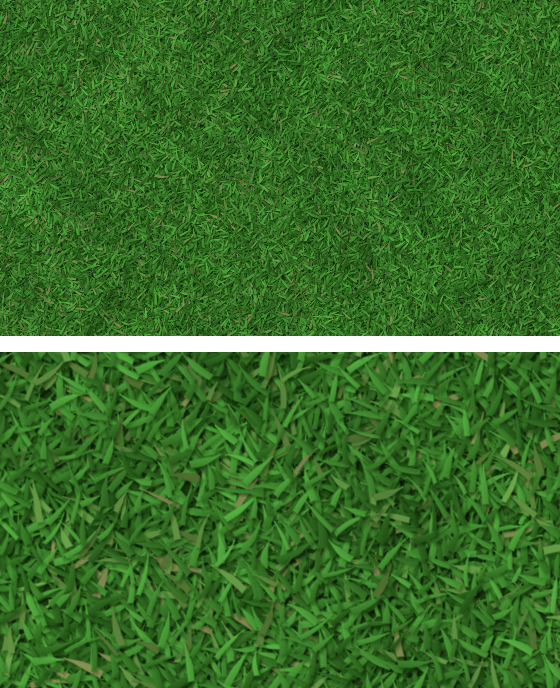
Top, the full canvas; bottom, a detail of the centre.
This texture is drawn by a Shadertoy shader. Its source:

```glsl
// Dense mown lawn seen from above: short tapered blades scattered over
// jittered cells, stacked in layers from shaded depth to sunlit top.
// Layered sines vary the lean, the light and the share of dry blades.

const float LAYERS = 11.0;

vec4 hash4(vec3 p) {
    vec4 q = fract(p.xyzx * vec4(0.1031, 0.1030, 0.0973, 0.1099));
    q += dot(q, q.wzxy + 33.33);
    return fract((q.xxyz + q.yzzw) * q.zywx);
}

// Slow irregular variation, roughly -1 to 1
float patches(vec2 p) {
    return (sin(p.x * 7.1 + 2.0 * sin(p.y * 5.3))
          + sin(p.y * 11.7 + 2.3 * sin(p.x * 8.9 + 1.0))
          + sin((p.x + p.y) * 19.0 + 2.0 * sin(p.y * 13.0))) / 3.0;
}

vec3 greenRamp(float light) {
    return mix(vec3(0.09, 0.235, 0.045), vec3(0.30, 0.625, 0.225), light);
}

// x: signed distance to the blade edge, y: position across, z: along 0..1
vec3 blade(vec2 p, float angle, float halfLength, float halfWidth, float bend) {
    vec2 axis = vec2(cos(angle), sin(angle));
    vec2 q = vec2(dot(p, axis), dot(p, vec2(-axis.y, axis.x)));
    float t = q.x / halfLength;
    q.y -= bend * halfLength * (t * t - 0.4);
    float taper = halfWidth * (1.0 - 0.8 * smoothstep(-0.3, 1.0, t));
    float d = max(abs(q.y) - taper, abs(q.x) - halfLength);
    return vec3(d, q.y / halfWidth, 0.5 + 0.5 * t);
}

void mainImage(out vec4 fragColor, in vec2 fragCoord) {
    vec2 uv = fragCoord / iResolution.y;
    float soft = max(1.0 / iResolution.y, 0.0026);
    float cell = 0.022;

    // Shaded soil and thatch under the blades
    vec3 color = vec3(0.10, 0.22, 0.05) + 0.025 * patches(uv * 9.0);

    for (float layer = 0.0; layer < LAYERS; layer++) {
        float depth = layer / (LAYERS - 1.0);
        vec2 shift = layer * vec2(0.37, 0.61);
        vec2 grid = uv / cell + shift;
        vec2 home = floor(grid);

        for (int j = -1; j <= 1; j++)
        for (int i = -1; i <= 1; i++) {
            vec2 id = home + vec2(i, j);
            vec4 h = hash4(vec3(id, layer * 7.0 + 3.0));
            vec4 k = hash4(vec3(id.yx + 57.0, layer * 5.0 + 11.0));
            vec2 root = (id + h.xy - shift) * cell;
            float area = patches(root);
            float clump = patches(root * 2.7 + 5.0);

            // Mostly upright lean, with some blades lying across
            float angle = 1.57 + 2.8 * (h.z - 0.5) + 0.4 * area;
            float halfLength = cell * mix(0.45, 0.98, k.x);
            float halfWidth = mix(0.0019, 0.0038, k.y);
            float bend = 0.3 * (k.z - 0.5);
            vec2 p = uv - root;
            vec3 b = blade(p, angle, halfLength, halfWidth, bend);

            // Contact shadow falls to the lower right, deepening the green
            vec2 drop = vec2(0.0018, -0.0022);
            float shade = blade(p - drop, angle, halfLength, halfWidth, bend).x;
            color *= 1.0 - vec3(0.28, 0.235, 0.33) * (1.0 - smoothstep(-0.002, 0.003, shade));

            // Blade light: height in the turf, own tone, lit side and tip
            float light = 0.06 + 0.28 * depth + 0.70 * h.w + 0.05 * area + 0.09 * clump;
            light += 0.10 * clamp(b.y, -1.0, 1.0) + 0.16 * (b.z - 0.5);
            vec3 tone = greenRamp(clamp(light, 0.0, 1.1));

            // Yellowed blades and thin straw, more frequent toward the left
            float dryness = 0.09 + 0.06 * area + 0.05 * (1.0 - smoothstep(0.2, 1.1, root.x));
            vec3 dry = mix(vec3(0.30, 0.41, 0.18), vec3(0.40, 0.62, 0.28), h.w);
            tone = mix(tone, dry, step(k.w, dryness));
            tone = mix(tone, vec3(0.52, 0.52, 0.32), 0.8 * step(k.w, dryness * 0.15));

            color = mix(color, tone, 1.0 - smoothstep(-0.5 * soft, 0.5 * soft, b.x));
        }
    }

    fragColor = vec4(color * (1.02 + 0.08 * patches(uv * 1.3 + 4.0)), 1.0);
}
```
